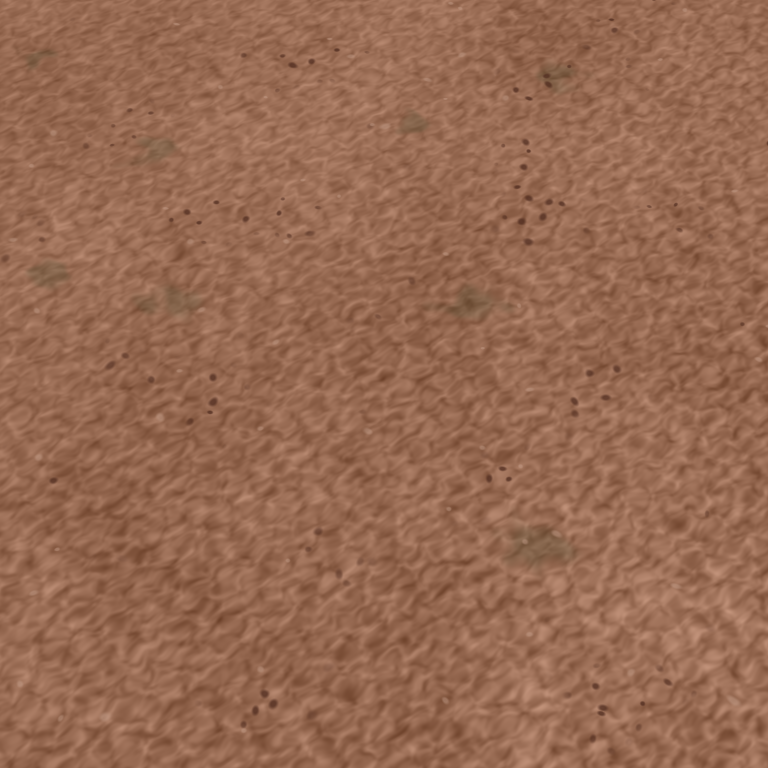
Reproduce this texture procedurally as a Shadertoy shader.

```glsl
#define SOIL vec3(0.594, 0.416, 0.322)
#define STAIN vec3(0.45, 0.355, 0.255)
#define PIT vec3(0.31, 0.17, 0.12)
#define FLECK vec3(0.76, 0.61, 0.53)
#define GRAIN_FREQ vec2(46.0, 78.0)
#define GRAIN_ANGLE 0.62
#define GRAIN_CONTRAST 0.155
#define PATCH_CONTRAST 0.055
#define TILT 0.3

vec2 hash2(vec2 p) {
    vec3 q = fract(vec3(p.xyx) * vec3(0.1031, 0.1030, 0.0973));
    q += dot(q, q.yzx + 33.33);
    return fract((q.xx + q.yz) * q.zy);
}

vec2 gradientAt(vec2 cell) {
    float a = 6.2832 * hash2(cell + 71.0).x;
    return vec2(cos(a), sin(a));
}

// Gradient noise, roughly -0.7 to 0.7
float noise(vec2 p) {
    vec2 i = floor(p), f = fract(p);
    vec2 u = f * f * f * (f * (f * 6.0 - 15.0) + 10.0);
    vec2 e = vec2(1.0, 0.0);
    float a = dot(gradientAt(i), f);
    float b = dot(gradientAt(i + e.xy), f - e.xy);
    float c = dot(gradientAt(i + e.yx), f - e.yx);
    float d = dot(gradientAt(i + e.xx), f - e.xx);
    return mix(mix(a, b, u.x), mix(c, d, u.x), u.y);
}

// Soft blobs scattered over a jittered grid; radius is in cells
float spots(vec2 p, float radius, float density, float seed) {
    vec2 cell = floor(p);
    float cover = 0.0;
    for (int y = -1; y <= 1; y++) {
        for (int x = -1; x <= 1; x++) {
            vec2 id = cell + vec2(x, y);
            vec2 pick = hash2(id + seed);
            vec2 center = id + hash2(id + seed + 37.0);
            float size = radius * mix(0.6, 1.2, pick.y);
            float blob = 1.0 - smoothstep(0.3 * size, size, length(p - center));
            cover = max(cover, blob * step(pick.x, density));
        }
    }
    return cover;
}

// Slanted, irregular flakes in three sizes
float grains(vec2 p) {
    float c = cos(GRAIN_ANGLE), s = sin(GRAIN_ANGLE);
    vec2 q = vec2(c * p.x + s * p.y, c * p.y - s * p.x) * GRAIN_FREQ;
    q += 0.6 * vec2(noise(p * 38.0 + 5.0), noise(p * 38.0 + 90.0));
    float body = noise(q + 200.0);
    float clumps = noise(q * 0.52 + 310.0);
    float detail = noise(q * 1.8 + 420.0);
    return body + 0.5 * clumps + 0.4 * detail;
}

void mainImage(out vec4 fragColor, in vec2 fragCoord) {
    vec2 uv = fragCoord / iResolution.y;

    // Ground receding towards the top
    vec2 ground = vec2(uv.x - 0.5, uv.y) / (1.0 - TILT * uv.y) + 3.0;

    // Broad shading, fading contrast with distance
    float patches = noise(uv * 3.0 + 11.0) + 0.6 * noise(uv * 8.0 + 23.0)
                  + 0.5 * noise(ground * 20.0 + 47.0);
    float light = 0.035 * (uv.y - 0.5) * (1.0 - 1.5 * uv.x);
    float contrast = GRAIN_CONTRAST * (1.12 - 0.38 * uv.y + 0.16 * (uv.x - 0.5));
    float tone = contrast * grains(ground) + PATCH_CONTRAST * patches + light;
    vec3 color = SOIL + tone * vec3(1.0, 0.96, 0.95);

    // Faint olive stains with ragged edges
    vec2 ragged = vec2(noise(ground * 24.0 + 60.0), noise(ground * 24.0 + 130.0));
    vec2 stainPos = ground * vec2(4.0, 5.5) + 0.22 * ragged;
    float stain = spots(stainPos, 0.24, 0.24, 15.0);
    color = mix(color, STAIN + 0.6 * tone, 0.6 * stain);

    // Dark pits gathered in loose groups, and a few pale flecks
    float group = smoothstep(0.12, 0.38, noise(ground * 6.0 + 170.0));
    float pit = spots(ground * 42.0 + 0.4 * ragged, 0.36, 0.22, 83.0) * group;
    float fleck = spots(ground * vec2(24.0, 30.0) + 0.3 * ragged, 0.2, 0.06, 140.0);
    color = mix(color, PIT, 0.75 * pit);
    color = mix(color, FLECK, 0.5 * fleck);

    fragColor = vec4(clamp(color, 0.0, 1.0), 1.0);
}
```
